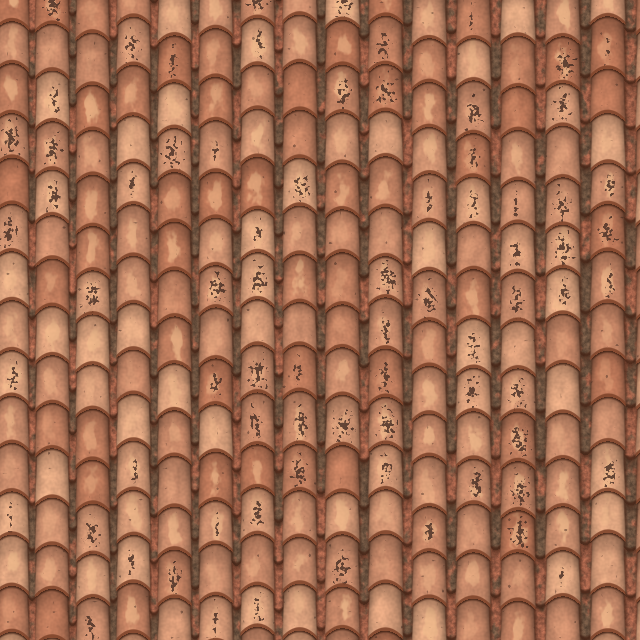
Write a Shadertoy shader that draws this texture.

```glsl
// Weathered clay roof: columns of overlapping barrel tiles with arched lips above
// shadowed gutter pans. Each column is cut into jittered rows, shaded as a
// half cylinder, then given per-tile tone, pale wear and dark speckled stains.

const float COLUMNS = 15.0;
const float ROWS = 13.6;
const float COLUMN_SHIFT = 0.207;   // places the first column near the left edge
const float COLUMN_WARP = 0.018;    // columns widen slowly from left to right
const float COLUMN_STAGGER = 0.45;  // row offset between columns
const float ROW_JITTER = 0.14;
const float ARCH = 0.19;            // rise of the lip, in rows
const float LIP = 0.055;            // thickness of the lip, in rows
const float TAPER = 0.035;          // narrowing from lip to hidden end
const float STAINED = 0.66;         // tiles hashed above this carry a stain

const vec3 CLAY_RED   = vec3(0.73, 0.46, 0.34);
const vec3 CLAY       = vec3(0.79, 0.545, 0.42);
const vec3 CLAY_PALE  = vec3(0.87, 0.645, 0.50);
const vec3 WORN_CREAM = vec3(0.91, 0.71, 0.53);
const vec3 LIP_BROWN  = vec3(0.50, 0.27, 0.17);
const vec3 SHADOW     = vec3(0.27, 0.14, 0.085);
const vec3 STAIN      = vec3(0.29, 0.19, 0.15);
const vec3 PAN_CLAY   = vec3(0.67, 0.40, 0.30);
const vec3 PAN_DIRT   = vec3(0.45, 0.34, 0.26);

float hash(vec2 p) {
    vec3 q = fract(p.xyx * vec3(0.1031, 0.1030, 0.0973));
    q += dot(q, q.yzx + 33.33);
    return fract((q.x + q.y) * q.z);
}

vec2 gradientAt(vec2 cell) {
    float angle = 6.2832 * hash(cell + 17.0);
    return vec2(cos(angle), sin(angle));
}

float noise(vec2 p) {
    vec2 i = floor(p), f = p - i;
    vec2 w = f * f * f * (f * (f * 6.0 - 15.0) + 10.0);
    vec2 e = vec2(1.0, 0.0);
    float low = mix(dot(gradientAt(i), f), dot(gradientAt(i + e), f - e), w.x);
    float high = mix(dot(gradientAt(i + e.yx), f - e.yx),
                     dot(gradientAt(i + 1.0), f - 1.0), w.x);
    return 1.4 * mix(low, high, w.y);
}

float fbm(vec2 p) {
    return 0.6 * noise(p) + 0.3 * noise(p * 2.1 + 5.3) + 0.15 * noise(p * 4.3 + 9.1);
}

// Height at which a tile's lip lies, in rows
float lipHeight(float column, float row) {
    return row + ROW_JITTER * hash(vec2(column + 40.0, row + 3.0));
}

// Returns the row index, distance above its lip, distance below the next lip
vec3 findRow(float column, float y) {
    float row = floor(y);
    if (y < lipHeight(column, row)) row -= 1.0;
    return vec3(row, y - lipHeight(column, row), lipHeight(column, row + 1.0) - y);
}

vec3 panColor(vec2 uv, float across, float halfGap) {
    float gutter = floor(across + 0.5);
    float u = (across - gutter) / halfGap;
    float y = uv.y * ROWS + hash(vec2(gutter, 71.0)) + 0.07 * (1.0 - u * u);
    vec3 r = findRow(gutter + 90.0, y);
    float dirt = 0.75 * hash(vec2(gutter, r.x + 8.0)) + 0.9 * fbm(uv * vec2(55.0, 40.0));
    vec3 color = mix(PAN_CLAY, PAN_DIRT, smoothstep(0.1, 0.55, dirt));
    color *= 0.94 + 0.4 * fbm(uv * 130.0);
    // Lip line, overhang shadow and the dark creases beside the barrels
    float crease = 0.75 * smoothstep(0.35, 1.25, abs(u - 0.12));
    float lipLine = 0.85 * (1.0 - smoothstep(0.03, 0.11, r.y));
    float overhang = 0.75 * exp(-r.z / 0.10);
    return mix(color, SHADOW, max(crease, max(lipLine, overhang)));
}

vec3 tileColor(vec2 uv, float column, float s, vec3 r) {
    vec2 id = vec2(column, r.x);
    float tone = hash(id + 11.0), wear = hash(id + 23.0), stain = hash(id + 37.0);
    float grain = noise(uv * 210.0), mottle = fbm(uv * vec2(48.0, 34.0));

    // Fired clay tone with soft blotches
    vec3 color = mix(CLAY_RED, CLAY, smoothstep(0.0, 0.45, tone));
    color = mix(color, CLAY_PALE, smoothstep(0.5, 1.0, tone));
    color *= 1.0 + 0.13 * mottle + 0.05 * grain;

    // Pale patch rubbed along the crown
    vec2 crown = vec2((s + 0.1 - 0.3 * (wear - 0.5)) / 0.55, (r.y - 0.46) / 0.46);
    float rubbed = smoothstep(-0.05, 0.35, 0.75 - length(crown) + 0.9 * mottle);
    color = mix(color, WORN_CREAM, 0.75 * wear * rubbed);

    // Speckled stain, from narrow chip to wide bloom
    float width = mix(0.16, 0.75, hash(id + 53.0));
    vec2 spot = vec2((s - 0.3 * (wear - 0.5)) / width, (r.y - 0.42) / 0.40);
    float specks = 0.65 * (1.0 - length(spot)) + 0.6 * grain + 0.5 * noise(uv * 105.0) - 0.37;
    color = mix(color, STAIN, 0.85 * step(STAINED, stain) * smoothstep(0.0, 0.2, specks));
    color = mix(color, STAIN, 0.5 * smoothstep(0.62, 0.85, noise(uv * 125.0 + 31.0)));

    // Cylinder shading, then lip and the shadow below the next lip
    color *= 1.03 - 0.05 * s - 0.34 * pow(min(abs(s), 1.0), 3.5);
    color *= 1.0 - 0.16 * smoothstep(0.5, 1.0, r.y);
    color = mix(color, LIP_BROWN, 0.9 * (1.0 - smoothstep(LIP, LIP + 0.035, r.y)));
    float shade = max(0.9 * exp(-r.z * r.z / 0.0022), 0.3 * exp(-r.z / 0.10));
    return mix(color, SHADOW, shade);
}

void mainImage(out vec4 fragColor, in vec2 fragCoord) {
    vec2 uv = fragCoord / iResolution.xy;
    float across = COLUMNS * (uv.x + COLUMN_WARP * sin(3.14159 * uv.x)) + COLUMN_SHIFT;
    float column = floor(across);
    float x = across - column - 0.5 + 0.012 * noise(vec2(column * 7.3, uv.y * 9.0));
    float halfWidth = mix(0.425, 0.385, uv.x);
    float s = clamp(x / halfWidth, -1.0, 1.0);
    float y = uv.y * ROWS + COLUMN_STAGGER * hash(vec2(column, 5.0)) - ARCH * (1.0 - s * s);
    vec3 r = findRow(column, y);
    float tapered = halfWidth - TAPER * smoothstep(0.0, 1.0, r.y);
    float blur = COLUMNS / iResolution.x;
    float cover = 1.0 - smoothstep(-blur, blur, abs(x) - tapered);
    vec3 pan = panColor(uv, across, 0.5 - halfWidth + 0.5 * TAPER);
    vec3 color = mix(pan, tileColor(uv, column, x / tapered, r), cover);
    fragColor = vec4(clamp(color, 0.0, 1.0), 1.0);
}
```
